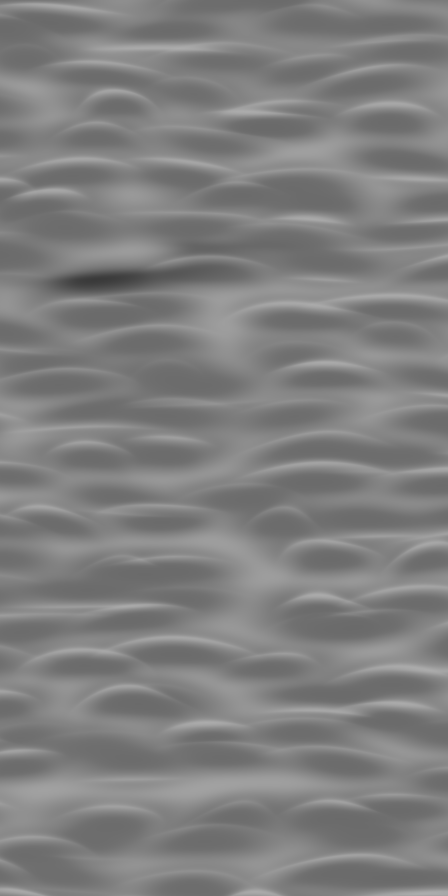
A WebGL 2 fragment shader for this texture:

```glsl
#version 300 es
precision highp float;

uniform vec2 u_resolution;
out vec4 fragColor;

#define GRID vec2(4.1, 12.6)      // swells per canvas width, across and up
#define MEAN_GRAY 0.481
#define MESH_GAIN 0.43            // light net between the swells
#define MESH_SOFTNESS 6.5
#define CREST_GAIN 0.25
#define TROUGH_GAIN 0.075
#define FLAT_SHARE 0.3            // swells lit along a flat lower rim
#define SHADOW_POS vec2(0.20, 1.375)
#define SHADOW_STEP vec2(0.24, 0.073)
#define SHADOW_DEPTH 0.20

vec2 hash2(vec2 p) {
    vec3 h = fract(p.xyx * vec3(0.1031, 0.1030, 0.0973));
    h += dot(h, h.yzx + 33.33);
    return fract((h.xx + h.yz) * h.zy);
}

// Bright line at t = 0: crisp on its outer side, fading slowly inwards.
float crestProfile(float t) {
    float s = t / (t > 0.0 ? 0.08 : 0.17);
    return exp(0.2 - sqrt(s * s + 0.04));
}

// Staggered cells: dark swells in a light net, each with one bright rim.
float swells(vec2 p) {
    vec2 q = p * GRID;
    q.y += 0.12 * sin(1.3 * q.x + 0.5 * q.y) + 0.07 * sin(2.9 * q.x - 0.8 * q.y);
    q.x += 0.14 * sin(1.1 * q.y + 0.7 * q.x) + 0.05 * sin(3.1 * q.y - 2.0 * q.x);

    float nearness = 0.0;
    float relief = 0.0;
    for (int j = -2; j <= 2; j++) {
        float row = floor(q.y) + float(j);
        float stagger = hash2(vec2(row + 40.0, 7.0)).x;
        float column = floor(q.x - stagger);
        for (int i = -1; i <= 1; i++) {
            vec2 id = vec2(column + float(i), row);
            vec2 jitter = hash2(id + 19.0);
            vec2 shape = hash2(id + 83.0);
            vec2 d = q - id - vec2(stagger, 0.0) - mix(vec2(0.12, 0.1), vec2(0.88, 0.9), jitter);
            d.y -= (shape.x - 0.5) * 0.35 * d.x;
            nearness += exp(-MESH_SOFTNESS * dot(d, d));

            float u = d.x / mix(0.45, 0.95, shape.y);
            float fade = max(1.0 - u * u, 0.0);
            float strength = fade * fade * mix(0.1, 1.05, fract(shape.x * 7.0 + jitter.y));
            float bend = mix(0.25, 0.8, jitter.x);
            bool flatRim = hash2(id + 131.0).x < FLAT_SHARE;
            float t = flatRim ? -d.y - 0.34 - 0.2 * bend * u * u : d.y - 0.36 + bend * u * u;
            float dip = (t + 0.5) / 0.26;
            relief += strength * (CREST_GAIN * crestProfile(t) - TROUGH_GAIN * exp(-dip * dip));
        }
    }
    float net = -log(nearness + 0.03) / MESH_SOFTNESS;
    return MESH_GAIN * (net - 0.135) + relief;
}

// Two long slanted hollows, darkest just under their upper edge.
float shadows(vec2 p) {
    float shade = 0.0;
    for (int k = 0; k < 2; k++) {
        float n = float(k);
        vec2 d = p - SHADOW_POS - n * SHADOW_STEP;
        d.y -= 0.08 * (1.0 - 1.3 * n) * d.x;
        float u = d.x / ((d.x > 0.0 ? 0.22 : 0.14) - 0.07 * n);
        float v = d.y / (d.y > 0.0 ? 0.017 : 0.03);
        shade += (1.0 - 0.2 * n) * exp(-u * u - v * v);
    }
    return SHADOW_DEPTH * shade;
}

void main() {
    vec2 p = gl_FragCoord.xy / u_resolution.x;

    // Broad drift of light
    float drift = 0.007 * (sin(5.0 * p.x + 3.0 * p.y) + sin(9.0 * p.y - 4.0 * p.x));
    float gray = MEAN_GRAY + drift + swells(p);

    // Gentle shoulder on the highlights, gentle toe in the troughs
    float over = max(gray - 0.60, 0.0);
    gray -= over * over / (over + 0.16);
    float under = max(0.45 - gray, 0.0);
    gray += under * under / (under + 0.05);
    fragColor = vec4(vec3(clamp(gray - shadows(p), 0.0, 1.0)), 1.0);
}
```
